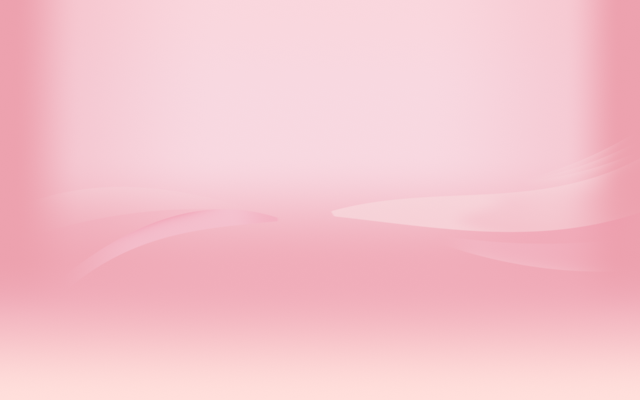
Give the GLSL for this background, as a WebGL 1 fragment shader.

```glsl
precision highp float;
// Soft rose backdrop: a pale upper glow, a cream floor and translucent silk ribbons.
uniform vec2 u_resolution;

#define PALE vec3(0.972, 0.848, 0.880)
#define ROSE vec3(0.942, 0.680, 0.730)
#define DEEP vec3(0.928, 0.635, 0.685)
#define CREAM vec3(1.000, 0.875, 0.860)
#define SILK vec3(0.968, 0.840, 0.858)
#define VEIL vec3(0.958, 0.760, 0.815)
#define FOLD vec3(0.940, 0.600, 0.680)

float hash(vec2 p) {
  return fract(sin(dot(p, vec2(127.1, 311.7))) * 4375.85);
}

float noise(vec2 p) {
  vec2 i = floor(p), f = fract(p);
  f = f * f * (3.0 - 2.0 * f);
  return mix(mix(hash(i), hash(i + vec2(1, 0)), f.x),
             mix(hash(i + vec2(0, 1)), hash(i + vec2(1, 1)), f.x), f.y);
}

// Height of a bent, skewed curve running from a to b
float arc(float x, vec2 a, vec2 b, float bend, float skew) {
  float t = clamp((x - a.x) / (b.x - a.x), 0.0, 1.0);
  return mix(a.y, b.y, t) + 4.0 * t * (1.0 - t) * (bend + skew * (2.0 * t - 1.0));
}

// Smooth coverage of the positive side of an edge
float cover(float d) {
  float w = max(0.0025, 0.8 / u_resolution.y);
  return smoothstep(-w, w, d);
}

// Fades in over a..b and out over c..d
float span(float x, float a, float b, float c, float d) {
  return smoothstep(a, b, x) * (1.0 - smoothstep(c, d, x));
}

vec3 backdrop(vec2 p) {
  float left = 0.6 * smoothstep(0.02, 0.13, p.x) + 0.4 * smoothstep(0.05, 0.35, p.x);
  float r = 1.0 - p.x;
  float right = 0.7 * smoothstep(0.03, 0.12, r) + 0.3 * smoothstep(0.08, 0.35, r);
  float light = left * right;
  vec3 col = mix(CREAM, ROSE, smoothstep(-0.01, 0.30, p.y));
  col = mix(col, DEEP, (1.0 - light) * smoothstep(0.20, 0.36, p.y));
  col = mix(col, PALE, light * smoothstep(0.33, 0.62, p.y));
  return col + vec3(0.006, -0.006, -0.012) * smoothstep(0.75, 1.0, p.y) * light;
}

vec3 leftRibbons(vec3 col, vec2 p) {
  // Wide veils, brightest just below their upper edges
  float veil = arc(p.x, vec2(0.03, 0.485), vec2(0.435, 0.455), 0.060, -0.012) - p.y;
  float inner = arc(p.x, vec2(0.04, 0.405), vec2(0.36, 0.475), 0.025, 0.0) - p.y;
  float fade = span(p.x, 0.03, 0.16, 0.24, 0.42);
  col = mix(col, SILK, 0.30 * cover(veil) * exp(-max(veil, 0.0) * 22.0) * fade);
  col = mix(col, FOLD, 0.16 * cover(inner) * exp(-max(inner, 0.0) * 18.0) * fade);

  // Leaf with a dark fold on its back and a rosy tip
  float top = arc(p.x, vec2(0.10, 0.31), vec2(0.435, 0.455), 0.075, 0.005) - p.y;
  float low = p.y - arc(p.x, vec2(0.10, 0.27), vec2(0.435, 0.447), 0.051, -0.020);
  float leaf = cover(top) * cover(low) * (1.0 - cover(p.x - 0.434));
  col = mix(col, VEIL, 0.75 * leaf * smoothstep(0.09, 0.22, p.x));
  float fold = exp(-max(top, 0.0) * 85.0) * span(p.x, 0.13, 0.25, 0.28, 0.36);
  col = mix(col, FOLD, 0.60 * leaf * fold);
  return mix(col, FOLD, 0.35 * leaf * smoothstep(0.36, 0.43, p.x));
}

vec3 rightRibbons(vec3 col, vec2 p) {
  float top = arc(p.x, vec2(0.518, 0.472), vec2(1.0, 0.604), -0.024, -0.045) - p.y;
  float low = p.y - arc(p.x, vec2(0.518, 0.460), vec2(1.0, 0.469), -0.043, -0.020);
  float edgeFade = 1.0 - smoothstep(0.86, 1.0, p.x);

  // Shaded folds below the leaf
  float shade = cover(-low) * exp(min(low, 0.0) * 16.0);
  col = mix(col, FOLD, 0.32 * shade * span(p.x, 0.64, 0.90, 0.94, 1.06));
  float hem = arc(p.x, vec2(0.68, 0.395), vec2(1.0, 0.325), -0.028, 0.0) - p.y;
  float sheet = arc(p.x, vec2(0.64, 0.425), vec2(1.0, 0.408), -0.025, 0.0) - p.y;
  col = mix(col, VEIL, 0.28 * cover(sheet) * cover(-hem) * span(p.x, 0.68, 0.76, 0.82, 0.97));
  col = mix(col, SILK, 0.24 * cover(-hem) * exp(min(hem, 0.0) * 60.0)
                       * span(p.x, 0.69, 0.77, 0.86, 0.98));

  // Pale leaf, clouded towards the right
  float tip = cover(p.x - 0.518 - 0.4 * max(0.470 - p.y, 0.0));
  float leaf = cover(top) * cover(low) * tip;
  float cloud = smoothstep(0.74, 0.83, p.x + 0.08 * noise(p * vec2(12.0, 20.0)));
  float mist = 0.5 + 0.5 * noise(p * vec2(14.0, 22.0) + 4.0);
  float body = mix(0.80, 0.55 * mist, cloud);
  col = mix(col, SILK, leaf * body * edgeFade);
  float rim = exp(-max(top, 0.0) * 70.0) + 0.5 * exp(-max(low, 0.0) * 70.0);
  col = mix(col, SILK, 0.35 * leaf * rim * (0.25 + 0.75 * edgeFade));

  // Thin strands sweeping upward
  for (int i = 0; i < 3; i++) {
    float k = float(i);
    float y = arc(p.x, vec2(0.80, 0.545), vec2(1.0, 0.675 - 0.026 * k), -0.016, 0.0);
    float d = y - p.y;
    float strand = cover(d) * exp(-max(d, 0.0) * 65.0);
    col = mix(col, SILK, 0.34 * strand * span(p.x, 0.81, 0.89, 0.92, 1.0));
  }
  return col;
}

void main() {
  vec2 p = gl_FragCoord.xy / u_resolution;
  vec3 col = rightRibbons(leftRibbons(backdrop(p), p), p);
  // Fine dither against banding
  col += (hash(gl_FragCoord.xy) - 0.5) / 255.0;
  gl_FragColor = vec4(col, 1.0);
}
```
